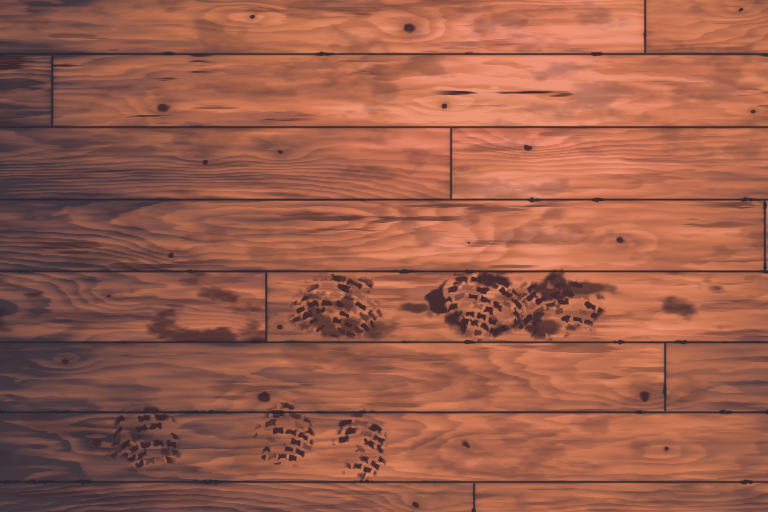
A WebGL 2 fragment shader for this texture:

```glsl
#version 300 es
precision highp float;

uniform vec2 u_resolution;
out vec4 fragColor;

// Layout, in units of the canvas height; rows run from bottom to top
const float PITCH = 0.1393;
const float FIRST_SEAM = 0.0586;
const float SEAM_BOW = 0.0065;
const float SEAM_HALF = 0.0017;
const float JOINT[8] = float[8](0.926, -1.0, 1.299, 0.52, 1.494, 0.881, 0.102, 1.26);
const float STREAKS[8] = float[8](0.35, 0.2, 0.4, 0.35, 0.65, 0.3, 1.0, 0.4);

// Wood tones from shade to light
const vec3 TONES[6] = vec3[6](
    vec3(0.26, 0.21, 0.24), vec3(0.44, 0.29, 0.27), vec3(0.58, 0.36, 0.29),
    vec3(0.71, 0.42, 0.30), vec3(0.82, 0.49, 0.34), vec3(0.92, 0.58, 0.45));
const vec3 INK = vec3(0.20, 0.13, 0.16);
const vec3 SEAM_COLOR = vec3(0.15, 0.14, 0.17);
const vec3 ROSE = vec3(1.04, 0.95, 1.08);

// Light and wear
const vec2 LIGHT_CENTER = vec2(1.02, 0.76);
const vec2 LIGHT_FALLOFF = vec2(0.85, 0.72);
const float LIGHT_PEAK = 1.0;
const float LIGHT_DROP = 0.98;
const float RING_COUNT = 3.2;
const int KNOTS_PER_ROW = 3;
const vec2 TREAD_CELL = vec2(0.025, 0.0165);
const int PRINT_COUNT = 6;
// Tread prints: centre x, centre y, half width
const vec3 PRINTS[PRINT_COUNT] = vec3[PRINT_COUNT](
    vec3(0.283, 0.14, 0.075), vec3(0.555, 0.15, 0.060), vec3(0.707, 0.13, 0.055),
    vec3(0.650, 0.40, 0.092), vec3(0.935, 0.41, 0.115), vec3(1.090, 0.40, 0.095));

float hash(vec2 p) {
    vec3 q = fract(p.xyx * 0.1031);
    q += dot(q, q.yzx + 33.33);
    return fract((q.x + q.y) * q.z);
}

float noise(vec2 p) {
    vec2 i = floor(p), f = fract(p);
    f = f * f * (3.0 - 2.0 * f);
    return mix(mix(hash(i), hash(i + vec2(1, 0)), f.x),
               mix(hash(i + vec2(0, 1)), hash(i + vec2(1, 1)), f.x), f.y);
}

float fbm(vec2 p) {
    float sum = 0.0, amp = 0.5;
    for (int i = 0; i < 4; i++) {
        sum += amp * noise(p);
        p = p * 2.03 + 17.0;
        amp *= 0.5;
    }
    return sum / 0.9375;
}

vec3 woodRamp(float tone) {
    float t = clamp(tone, 0.0, 1.0) * 5.0;
    int i = min(int(t), 4);
    return mix(TONES[i], TONES[i + 1], t - float(i));
}

// Fanned rows of small worn blocks, smeared in the larger prints
float treadPrint(vec2 d, float halfWidth, float seed, float px) {
    float oval = length(d / vec2(halfWidth, 0.066));
    float mask = 1.0 - smoothstep(0.8, 1.05, oval + 0.7 * (fbm(d * 26.0 + seed * 9.0) - 0.5));
    float angle = 0.7 * (hash(vec2(seed, 4.0)) - 0.5) + d.x * 5.0;
    vec2 g = mat2(cos(angle), sin(angle), -sin(angle), cos(angle)) * d / TREAD_CELL;
    g.x += 0.5 * mod(floor(g.y), 2.0);
    vec2 edge = (abs(fract(g) - 0.5) - vec2(0.37, 0.31)) * TREAD_CELL;
    float dist = max(edge.x, edge.y) + 0.006 * (noise(d * 170.0 + seed) - 0.5);
    float block = 1.0 - smoothstep(-px, px + 0.001, dist);
    block *= smoothstep(0.0, 0.5, hash(floor(g) + seed * 13.0));
    float smear = smoothstep(0.48, 0.62, fbm(d * 24.0 + seed * 5.0));
    return mask * max(block, smear * smoothstep(0.075, 0.1, halfWidth));
}

void main() {
    vec2 p = gl_FragCoord.xy / u_resolution.y;
    float px = 1.0 / u_resolution.y;

    // Plank under this point
    float level = (p.y - FIRST_SEAM) / PITCH;
    level += SEAM_BOW / PITCH * sin(clamp(level / 6.0, 0.0, 1.0) * 3.1416);
    float row = floor(level), v = fract(level);
    int k = clamp(int(row) + 1, 0, 7);
    float plank = hash(vec2(row + 5.0, 3.0 + step(JOINT[k], p.x)));
    vec2 shift = plank * vec2(57.0, 91.0);

    // Growth rings part around small knots
    float field = 3.2 * noise(vec2(p.x * 1.7, v * 1.5) + shift) + 1.3 * v
                + 0.5 * fbm(vec2(p.x * 9.0, v * 6.0) + shift);
    float knot = 0.0;
    for (int i = 0; i < KNOTS_PER_ROW; i++) {
        vec2 id = vec2(row + 11.0, float(i) * 7.0 + 2.0);
        vec2 center = vec2((float(i) + hash(id)) * 0.5, 0.2 + 0.6 * hash(id + 31.0));
        vec2 d = vec2(p.x - center.x, (v - center.y) * PITCH);
        float size = 0.004 + 0.008 * hash(id + 57.0);
        field += 0.55 * exp(-dot(d * vec2(0.15, 1.0), d) / 0.0007);
        float r = length(d * vec2(0.85, 1.1)) + 0.006 * (noise(p * 120.0) - 0.5);
        knot = max(knot, 1.0 - smoothstep(size * 0.5, size * 1.3, r));
        knot = max(knot, 0.35 * exp(-r * r / (size * size * 4.0)));
    }
    float phase = fract(field * RING_COUNT);
    float ring = smoothstep(0.1, 0.8, phase) * (1.0 - smoothstep(0.84, 1.0, phase));
    float fibre = noise(vec2(p.x * 14.0, p.y * 150.0) + shift) - 0.5;
    float figure = fbm(vec2(p.x * 4.0, p.y * 42.0) + shift) - 0.5;
    float cloud = fbm(p * vec2(3.0, 9.0) + shift) - 0.5;

    // Light, grain and plank variation
    float away = length((p - LIGHT_CENTER) * LIGHT_FALLOFF);
    float tone = LIGHT_PEAK - LIGHT_DROP * pow(away, 1.3) + 0.16 * (plank - 0.5);
    tone += 0.20 * fibre + 0.46 * figure + 0.35 * cloud;
    tone -= 0.18 * ring * (0.4 + noise(p * vec2(5, 14)));

    // Cracks, smudges and prints
    float crack = smoothstep(0.56, 0.70, fbm(vec2(p.x * 7.0, p.y * 75.0) + shift));
    crack *= STREAKS[k] * smoothstep(0.3, 0.6, noise(vec2(p.x * 4.0, v * 3.0) + shift));
    float trodden = row == 2.0 ? 0.7 : 0.25;
    float smudge = trodden * smoothstep(0.54, 0.76, fbm(p * vec2(12, 26) + shift));
    float print = 0.0;
    for (int i = 0; i < PRINT_COUNT; i++)
        print = max(print, treadPrint(p - PRINTS[i].xy, PRINTS[i].z, float(i) + 1.0, px));
    float stain = max(max(0.85 * crack, smudge), max(0.88 * print, 0.85 * knot));

    // Seams with soft shade and ragged grime
    float gap = min(min(v, 1.0 - v) * PITCH, abs(p.x - JOINT[k]));
    float grime = 0.004 * smoothstep(0.75, 0.95, noise(p * vec2(24, 30)));
    float width = SEAM_HALF + grime * noise(p * 180.0);
    float seam = 1.0 - smoothstep(width - px, width + px, gap);
    tone -= 0.22 * exp(-gap / 0.005);

    float blush = exp(-4.0 * dot(p - vec2(0.9, 0.65), p - vec2(0.9, 0.65)));
    vec3 color = woodRamp(tone) * mix(vec3(1), ROSE, blush * noise(p * vec2(2, 7) + shift));
    color = mix(color, INK, stain);
    color = mix(color, SEAM_COLOR, 0.9 * seam);
    fragColor = vec4(color, 1.0);
}
```
